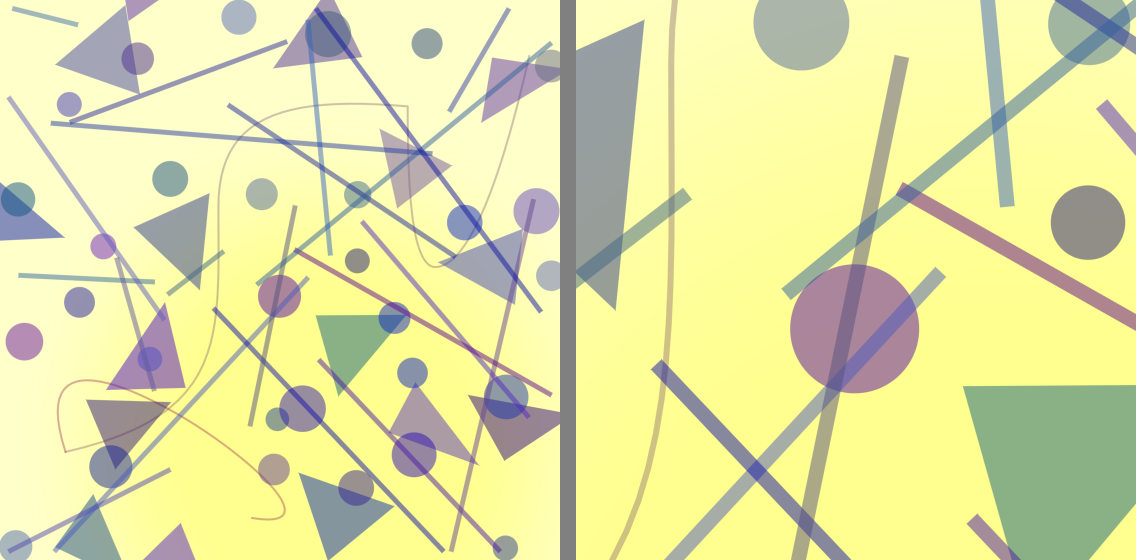
Left, the full canvas; right, a detail of the centre.
This background is drawn by a WebGL 1 fragment shader. Its source:

```glsl
precision highp float;
// Translucent triangles, discs, bars and thin curves scattered over a yellow glow.
uniform vec2 u_resolution;

const float TAU = 6.2831853;
const float INK_ALPHA = 0.5;

// Sine-free hash: three values in 0..1 from an item index and a seed.
vec3 hash3(float item, float seed) {
  vec3 q = fract(vec3(item, seed, item) * vec3(0.1031, 0.1030, 0.0973) + 0.137);
  q += dot(q, q.yxz + 33.33);
  return fract((q.xxy + q.yzz) * q.zyx);
}

float coverage(float dist, float pixel) {
  return 1.0 - smoothstep(-pixel, pixel, dist);
}

vec2 direction(float angle) {
  return vec2(cos(angle), sin(angle));
}

// Centre of an item on a jittered grid that fills the canvas.
vec2 scatter(float item, vec2 grid, float seed) {
  vec2 cell = vec2(mod(item, grid.x), floor((item + 0.5) / grid.x));
  vec2 jitter = (hash3(item, seed).xy - 0.5) * 1.1;
  return (cell + 0.5 + jitter) / grid;
}

// Cool inks: slate, violet, teal and some mauve.
vec3 inkColor(float item, float seed) {
  return mix(vec3(0.03, 0.02, 0.46), vec3(0.45, 0.45, 0.78), hash3(item, seed));
}

vec3 paint(vec3 base, vec3 ink, float amount) {
  return mix(base, ink, amount);
}

// Signed distance to the line a-b, positive on its right side.
float edgeDistance(vec2 p, vec2 a, vec2 b) {
  vec2 along = normalize(b - a);
  return dot(p - a, vec2(along.y, -along.x));
}

float triangleDistance(vec2 p, float radius, vec3 shape, vec3 stretch) {
  vec3 angles = TAU * (shape.x + vec3(0.0, 1.0, 2.0) / 3.0) + (shape.yzx - 0.5) * 0.9;
  vec3 reach = radius * mix(vec3(0.8), vec3(1.25), stretch);
  vec2 a = direction(angles.x) * reach.x;
  vec2 b = direction(angles.y) * reach.y;
  vec2 c = direction(angles.z) * reach.z;
  return max(edgeDistance(p, a, b), max(edgeDistance(p, b, c), edgeDistance(p, c, a)));
}

float barDistance(vec2 p, vec2 along, vec2 halfSize) {
  vec2 local = vec2(dot(p, along), dot(p, vec2(-along.y, along.x)));
  vec2 q = abs(local) - halfSize;
  return max(q.x, q.y);
}

float segmentDistance(vec2 p, vec2 a, vec2 b) {
  vec2 ab = b - a;
  return length(p - a - ab * clamp(dot(p - a, ab) / dot(ab, ab), 0.0, 1.0));
}

// Distance to a cubic Bezier, walked in short segments.
float curveDistance(vec2 p, vec2 a, vec2 b, vec2 c, vec2 d) {
  float nearest = 1.0;
  vec2 last = a;
  for (int i = 1; i <= 24; i++) {
    float t = float(i) / 24.0;
    float s = 1.0 - t;
    vec2 next = s * s * s * a + 3.0 * s * t * (s * b + t * c) + t * t * t * d;
    nearest = min(nearest, segmentDistance(p, last, next));
    last = next;
  }
  return nearest;
}

void main() {
  float side = min(u_resolution.x, u_resolution.y);
  float pixel = 0.75 / side;
  vec2 p = gl_FragCoord.xy / side;

  // Background glow
  float glow = 1.0 - smoothstep(0.25, 0.62, length((p - vec2(0.58, 0.2)) * vec2(1.1, 1.0)));
  vec3 color = vec3(1.0, 1.0, mix(0.79, 0.56, glow));

  // Thin curves
  float sweep = curveDistance(p, vec2(0.945, 0.90), vec2(0.90, 0.70), vec2(0.84, 0.52), vec2(0.775, 0.523));
  sweep = min(sweep, curveDistance(p, vec2(0.775, 0.523), vec2(0.735, 0.53), vec2(0.728, 0.66), vec2(0.728, 0.81)));
  sweep = min(sweep, curveDistance(p, vec2(0.728, 0.81), vec2(0.50, 0.83), vec2(0.39, 0.79), vec2(0.39, 0.63)));
  sweep = min(sweep, curveDistance(p, vec2(0.39, 0.63), vec2(0.39, 0.40), vec2(0.41, 0.26), vec2(0.117, 0.193)));
  float hook = curveDistance(p, vec2(0.117, 0.193), vec2(0.06, 0.37), vec2(0.19, 0.33), vec2(0.30, 0.27));
  hook = min(hook, curveDistance(p, vec2(0.30, 0.27), vec2(0.43, 0.20), vec2(0.60, 0.05), vec2(0.45, 0.075)));
  color = paint(color, vec3(0.50, 0.36, 0.40), 0.38 * coverage(sweep - 0.0018, pixel));
  color = paint(color, vec3(0.60, 0.20, 0.30), 0.40 * coverage(hook - 0.0018, pixel));

  // Triangles
  for (int i = 0; i < 16; i++) {
    float item = float(i);
    vec2 offset = p - scatter(item, vec2(4.0), 11.0);
    float dist = triangleDistance(offset, 0.09, hash3(item, 23.0), hash3(item, 31.0));
    color = paint(color, inkColor(item, 47.0), INK_ALPHA * coverage(dist, pixel));
  }

  // Discs
  for (int i = 0; i < 30; i++) {
    float item = float(i);
    float radius = mix(0.021, 0.042, hash3(item, 59.0).x);
    float dist = length(p - scatter(item, vec2(6.0, 5.0), 67.0)) - radius;
    color = paint(color, inkColor(item, 73.0), INK_ALPHA * coverage(dist, pixel));
  }

  // Bars, kept inside the canvas
  for (int i = 0; i < 20; i++) {
    float item = float(i);
    vec3 shape = hash3(item, 83.0);
    vec2 along = direction(shape.x * TAU);
    float halfLength = mix(0.06, 0.37, shape.y);
    vec2 margin = abs(along) * halfLength + 0.015;
    vec2 center = clamp(scatter(item, vec2(5.0, 4.0), 97.0), margin, 1.0 - margin);
    float dist = barDistance(p - center, along, vec2(halfLength, 0.0044));
    color = paint(color, inkColor(item, 103.0), INK_ALPHA * coverage(dist, pixel));
  }

  gl_FragColor = vec4(color, 1.0);
}
```
